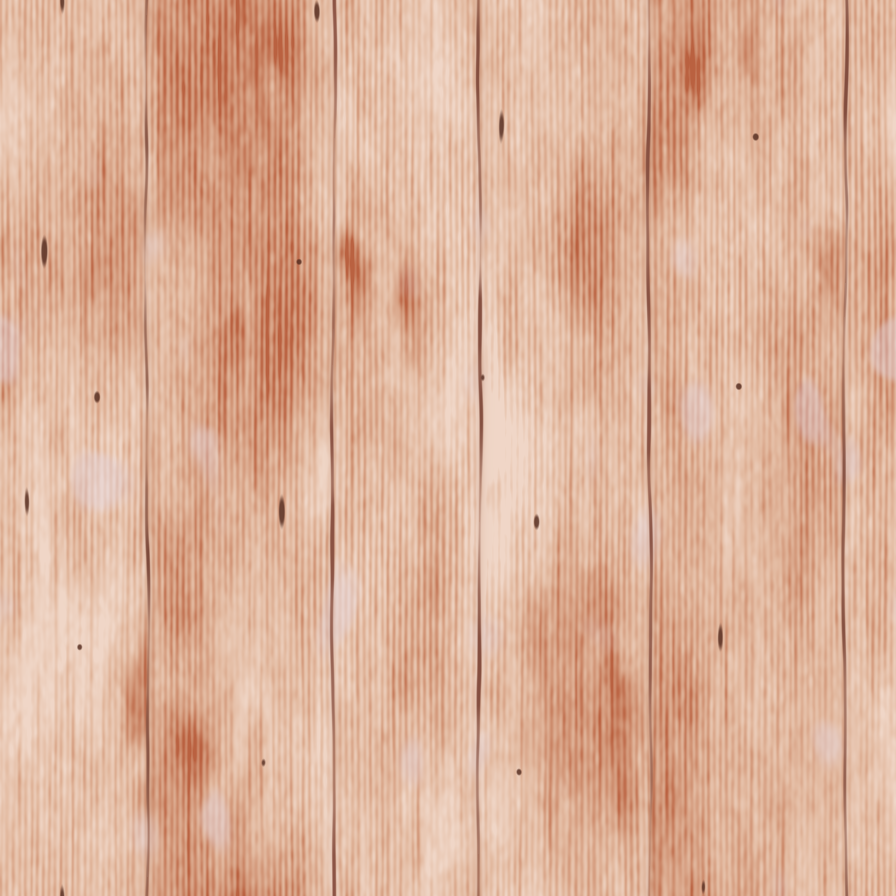
Write a WebGL 2 fragment shader that draws this texture.

```glsl
#version 300 es
precision highp float;
// Washed, rust-stained pine boards with fine vertical grain; tiles in both directions.

#define PLANKS 5
#define GRAIN_LINES 148.0
#define GRAIN_DEPTH 0.15
#define BASE_TONE 0.35
#define STAIN_DEPTH 0.25
#define SEAM_HALF_WIDTH 0.0019
#define SEAM_WOBBLE 0.0016
#define EDGE_WASH 0.22
#define KNOTS 11
#define SLITS 17

uniform vec2 u_resolution;
out vec4 outColor;

const float TAU = 6.2831853;
const float SEAMS[PLANKS] = float[](0.164, 0.372, 0.535, 0.725, 0.943);
const vec3 PALE = vec3(0.94, 0.84, 0.78);
const vec3 TAN = vec3(0.89, 0.73, 0.63);
const vec3 ORANGE = vec3(0.82, 0.58, 0.46);
const vec3 RUST = vec3(0.73, 0.38, 0.25);
const vec3 LAVENDER = vec3(0.89, 0.83, 0.86);
const vec3 SEAM_BROWN = vec3(0.55, 0.32, 0.26);
const vec3 SLIT_BROWN = vec3(0.34, 0.18, 0.13);

float hash(vec2 p) {
    vec3 q = fract(p.xyx * 0.1031);
    q += dot(q, q.yzx + 33.33);
    return fract((q.x + q.y) * q.z);
}

// Shortest offset on the repeating canvas
vec2 wrap(vec2 d) { return fract(d + 0.5) - 0.5; }

// Cellular noise: soft signed bumps, one jittered point per cell
float cellNoise(vec2 uv, vec2 cells, float seed) {
    vec2 p = uv * cells, corner = floor(p);
    float sum = 0.0;
    for (int y = -1; y <= 1; y++)
    for (int x = -1; x <= 1; x++) {
        vec2 cell = corner + vec2(x, y);
        vec2 id = mod(cell, cells) + seed * vec2(1.0, 1.7);
        vec2 d = p - cell - vec2(hash(id), hash(id + 57.3));
        float bump = max(0.0, 1.0 - dot(d, d));
        sum += (hash(id + 113.7) * 2.0 - 1.0) * bump * bump;
    }
    return sum;
}

// x: plank index, y: signed distance to the nearest seam, z: index of that seam
vec3 locatePlank(vec2 uv) {
    vec3 found = vec3(0.0, 1.0, 0.0);
    for (int i = 0; i < PLANKS; i++) {
        float k = float(i), a = TAU * uv.y;
        float wobble = SEAM_WOBBLE * (sin(a + k * 2.1) + 0.5 * sin(a * 4.0 + k * 3.7));
        float seam = SEAMS[i] + wobble;
        float d = wrap(vec2(uv.x - seam)).x;
        found.x += step(seam, uv.x);
        if (abs(d) < abs(found.y)) found.yz = vec2(d, k);
    }
    found.x = mod(found.x, float(PLANKS));
    return found;
}

vec3 woodRamp(float t) {
    vec3 c = mix(PALE, TAN, clamp(t * 3.0, 0.0, 1.0));
    c = mix(c, ORANGE, clamp(t * 3.0 - 1.0, 0.0, 1.0));
    return mix(c, RUST, clamp(t * 3.0 - 2.0, 0.0, 1.0));
}

void main() {
    vec2 uv = gl_FragCoord.xy / u_resolution;
    float pixel = 1.0 / u_resolution.x;
    vec3 board = locatePlank(uv);
    float seed = 19.0 * board.x + 7.0;

    // Cloudy stains, different on each plank
    float broad = cellNoise(uv, vec2(8.0, 4.0), seed);
    float patches = cellNoise(uv, vec2(18.0, 7.0), seed + 3.0);
    float ragged = cellNoise(uv, vec2(52.0, 22.0), 5.0);
    float fibre = cellNoise(uv, vec2(170.0, 11.0), 11.0);
    float speckle = cellNoise(uv, vec2(240.0, 90.0), 23.0);
    float tone = BASE_TONE + 0.08 * (hash(vec2(seed, 4.0)) - 0.5);
    tone += STAIN_DEPTH * (broad + 0.75 * patches + 0.3 * ragged);
    tone += 0.12 * fibre + 0.08 * speckle;

    // Fine combed grain, drifting and fading along its length
    float drift = 1.6 * cellNoise(uv, vec2(16.0, 3.0), seed) + 0.5 * fibre;
    float grain = sin(TAU * GRAIN_LINES * uv.x + drift);
    float strength = clamp(0.8 + 0.5 * patches + 0.4 * fibre, 0.2, 1.3);
    tone += GRAIN_DEPTH * grain * strength;

    // Ragged rust knots, kept within their own plank
    for (int i = 0; i < KNOTS; i++) {
        float k = float(i);
        vec2 center = fract(k * vec2(0.6180, 0.7549) + vec2(0.22, 0.16));
        vec2 size = vec2(mix(0.012, 0.028, hash(vec2(k, 3.0))), mix(0.03, 0.095, hash(vec2(k, 8.0))));
        vec2 d = wrap(uv - center) + vec2(0.007, 0.016) * vec2(ragged, patches);
        d.x += 0.2 * d.y * (hash(vec2(k, 14.0)) - 0.5);
        float same = 1.0 - step(0.5, abs(locatePlank(center).x - board.x));
        float glow = exp(-dot(d / size, d / size)) * (0.8 + 0.45 * ragged);
        tone += same * glow * mix(0.22, 0.6, hash(vec2(k, 21.0)));
    }

    // Pale wash along the plank edges, wider on the left of each seam
    float reach = board.y < 0.0 ? 0.022 : 0.012;
    float wash = exp(-abs(board.y) / reach) * clamp(0.65 + 0.7 * patches, 0.0, 1.2);
    tone -= EDGE_WASH * wash;
    vec3 color = woodRamp(tone);
    float chalk = smoothstep(0.6, 1.1, cellNoise(uv, vec2(22.0, 13.0), 41.0));
    color = mix(color, LAVENDER, 0.45 * chalk);

    // Seams: a soft shadow and a broken dark line
    float wear = cellNoise(uv, vec2(9.0, 14.0), 61.0 + board.z);
    float width = SEAM_HALF_WIDTH * (0.85 + 0.35 * wear);
    float line = 1.0 - smoothstep(width - pixel, width + pixel, abs(board.y + 0.0006 * ragged));
    float shadow = exp(-abs(board.y) / 0.0035) * (0.38 + 0.2 * ragged);
    color = mix(color, ORANGE * 0.9, clamp(shadow, 0.0, 1.0));
    vec3 seamColor = mix(SEAM_BROWN, SLIT_BROWN, 0.55 * hash(vec2(board.z, 31.0)));
    color = mix(color, seamColor, line * clamp(0.72 + 0.55 * wear, 0.15, 0.95));

    // Scattered dark slits and pinholes
    for (int i = 0; i < SLITS; i++) {
        float k = float(i), tall = hash(vec2(k, 37.0));
        vec2 center = fract(k * vec2(0.7549, 0.5698) + vec2(0.03, 0.44));
        vec2 size = vec2(mix(0.0015, 0.0034, hash(vec2(k, 43.0))), mix(0.003, 0.021, tall * tall * tall));
        float d = length((wrap(uv - center) + 0.0008 * ragged) / size) - 1.0;
        float soft = pixel / size.x;
        color = mix(color, SLIT_BROWN, 0.85 * (1.0 - smoothstep(-soft, soft, d)));
    }
    outColor = vec4(color, 1.0);
}
```
